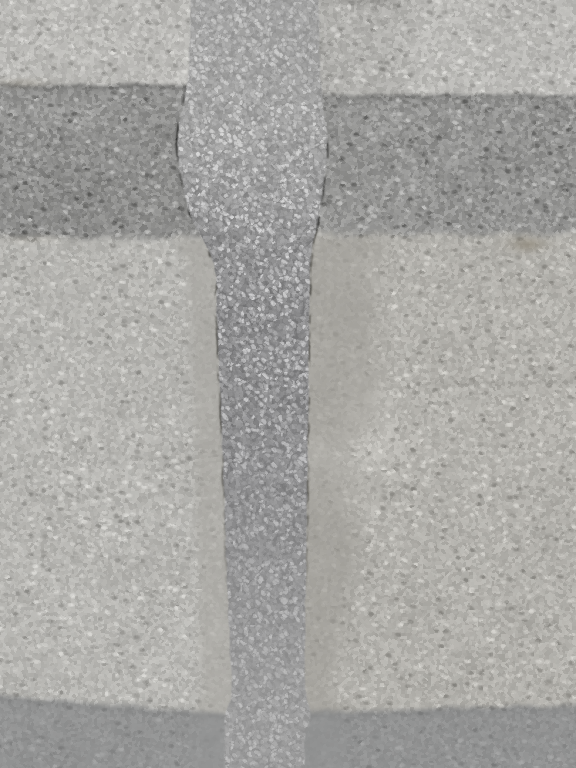
A WebGL 1 fragment shader for this texture:

```glsl
precision highp float;
// Pale stone blocks split by dark mortar bands and a pebbly vertical joint.
uniform vec2 u_resolution;

const vec3 STONE_LEFT = vec3(0.712, 0.709, 0.694);
const vec3 STONE_RIGHT = vec3(0.698, 0.692, 0.672);
const vec3 STONE_TOP = vec3(0.730, 0.727, 0.714);
const vec3 BEVEL = vec3(0.645, 0.637, 0.615);
const vec3 BAND = vec3(0.556, 0.556, 0.550);
const vec3 BAND_LOW = vec3(0.572, 0.575, 0.575);
const vec3 JOINT_PALE = vec3(0.645, 0.645, 0.643);
const vec3 JOINT_DARK = vec3(0.565, 0.565, 0.570);
const vec3 STAIN = vec3(0.52, 0.49, 0.43);
const float PEBBLE_SCALE = 165.0;
const float GRIT_SCALE = 120.0;

float hash(vec2 p) {
  vec3 h = fract(p.xyx * vec3(0.1031, 0.1030, 0.0973));
  h += dot(h, h.yzx + 33.33);
  return fract((h.x + h.y) * h.z);
}

// Cellular noise: distance to the nearest seed and that seed's random tone
vec2 cells(vec2 p) {
  vec2 base = floor(p);
  vec2 best = vec2(9.0, 0.0);
  for (int j = -1; j <= 1; j++) {
    for (int i = -1; i <= 1; i++) {
      vec2 c = base + vec2(float(i), float(j));
      vec2 seed = c + vec2(hash(c), hash(c + 57.3));
      float d = length(p - seed);
      if (d < best.x) best = vec2(d, hash(c + 113.7));
    }
  }
  return best;
}

// Layered sines, roughly -1 to 1
float waves(vec2 p) {
  float sum = 0.0;
  float amp = 0.5;
  for (int i = 0; i < 4; i++) {
    sum += amp * sin(p.x + 1.7 * sin(p.y * 0.8)) * cos(p.y * 1.1 + 1.3 * sin(p.x * 0.7));
    p = mat2(1.5, 1.1, -1.1, 1.5) * p + 2.3;
    amp *= 0.6;
  }
  return sum;
}

float bell(float x, float centre, float width) {
  float k = (x - centre) / width;
  return exp(-k * k);
}

float blob(vec2 p, vec2 centre, vec2 size) {
  vec2 k = (p - centre) / size;
  return exp(-dot(k, k));
}

void main() {
  // x runs right, y runs down, both in canvas heights
  vec2 p = gl_FragCoord.xy / u_resolution.y;
  p.y = 1.0 - p.y;
  float soft = max(0.0018, 0.8 / u_resolution.y);
  float wobble = 0.003 * waves(p * 75.0);
  float mottle = waves(p * 22.0 + 4.0);
  float rightSide = step(0.345, p.x);

  // Outline of the vertical joint
  float bulge = bell(p.y, 0.19, 0.07);
  float leftEdge = 0.248 + 0.0325 * smoothstep(0.26, 0.36, p.y) - 0.017 * bulge
    + 0.021 * clamp((p.y - 0.35) / 0.55, 0.0, 1.0) - 0.009 * smoothstep(0.90, 0.935, p.y);
  float rightEdge = 0.415 - 0.012 * smoothstep(0.25, 0.36, p.y) + 0.011 * bulge
    - 0.0065 * clamp((p.y - 0.4) / 0.5, 0.0, 1.0) + 0.008 * bell(p.y, 0.93, 0.02);
  float outside = max(leftEdge - p.x, p.x - rightEdge) + wobble * 0.5;
  float joint = 1.0 - smoothstep(-soft, soft, outside);

  // Stones with worn, darker bevels beside the joint
  vec3 stone = mix(STONE_LEFT, STONE_RIGHT, rightSide);
  stone = mix(stone, STONE_TOP, 1.0 - smoothstep(0.11, 0.20, p.y));
  float lower = smoothstep(0.30, 0.32, p.y);
  float rightBevel = 0.500 - 0.055 * smoothstep(0.35, 0.90, p.y) - 0.02 * bell(p.y, 0.60, 0.025);
  float bevelR = rightSide * lower * (1.0 - smoothstep(-0.025, 0.025, p.x - rightBevel + 0.02 * mottle));
  float bevelL = (1.0 - rightSide) * lower * smoothstep(-0.012, 0.010, p.x - leftEdge + 0.036 + 0.006 * mottle);
  stone = mix(stone, BEVEL, bevelR * (0.9 - 0.45 * bell(p.y, 0.60, 0.03)) + bevelL * 0.5);
  stone -= 0.035 * rightSide * (1.0 - lower) * (1.0 - smoothstep(0.50, 0.56, p.x));
  stone += 0.045 * blob(p, vec2(0.485, 0.56), vec2(0.035, 0.09));
  stone -= 0.04 * bell(p.y, 0.505 - 0.01 * p.x + wobble, 0.004) * smoothstep(0.52, 0.58, p.x);
  stone -= 0.10 * blob(p, vec2(0.47, 0.0), vec2(0.045, 0.006));

  // Horizontal mortar bands with ragged rims
  float bandTop = mix(0.110, 0.123, rightSide) + wobble;
  float bandBase = 0.309 - 0.004 * rightSide + wobble * 2.0;
  float lowTop = mix(0.906 + 0.08 * p.x, 0.937 - 0.025 * p.x, rightSide) + wobble;
  float band = smoothstep(-0.004, 0.004, p.y - bandTop) * (1.0 - smoothstep(-0.007, 0.007, p.y - bandBase));
  float lowBand = smoothstep(-0.006, 0.006, p.y - lowTop);
  vec3 bandColor = BAND + 0.02 * rightSide + 0.022 * mottle + 0.05 * blob(p, vec2(0.07, 0.15), vec2(0.08, 0.025));
  vec3 color = mix(stone + 0.016 * mottle, bandColor, band);
  color = mix(color, BAND_LOW + 0.012 * mottle, lowBand);
  color -= (0.06 + 0.05 * mottle) * bell(p.y, bandTop + 0.003, 0.004) + 0.025 * bell(p.y, lowTop + 0.004, 0.006);

  // Slanted flecks and fine grit, calmer on the bevels
  vec2 slanted = vec2(p.x + 0.5 * p.y, p.y - 0.3 * p.x) + 0.002 * waves(p * 60.0);
  vec2 grit = cells(slanted * GRIT_SCALE * vec2(0.75, 1.1));
  vec2 fine = cells(p * GRIT_SCALE * 1.9 + 31.0);
  float rough = mix(1.0, 0.35, max(bevelR, bevelL)) * (1.0 + 0.25 * band) * (1.0 - 0.45 * lowBand);
  float fleck = smoothstep(0.72, 1.0, grit.y) - 1.2 * (1.0 - smoothstep(0.0, 0.2, grit.y));
  color += rough * (0.10 * fleck * (1.0 - smoothstep(0.15, 0.6, grit.x)) + 0.10 * (fine.y - 0.5));

  // Brown stains and thin broken seams along the joint
  float stain = blob(p, vec2(0.685, 0.318), vec2(0.025, 0.010))
    + 0.6 * blob(p, vec2(0.03, 0.108), vec2(0.035, 0.006)) + 0.5 * blob(p, vec2(0.04, 0.311), vec2(0.03, 0.006));
  color = mix(color, STAIN, 0.5 * stain * (0.8 + 0.5 * mottle));
  float seam = bell(outside, 0.001, 0.0017) * smoothstep(0.10, 0.15, p.y) * (1.0 - smoothstep(0.55, 0.85, p.y));

  // Pebbled joint, darkest in the middle of its length
  float depth = smoothstep(0.12, 0.42, p.y) * (1.0 - 0.65 * smoothstep(0.58, 0.95, p.y));
  vec3 jointColor = mix(JOINT_PALE, JOINT_DARK, depth) + 0.010 * mottle;
  vec2 pebble = cells(p * PEBBLE_SCALE + 0.6 * waves(p * 130.0));
  float focus = 0.5 + 0.5 * bell(p.y, 0.38, 0.30);
  float shine = smoothstep(0.3, 1.0, pebble.y) * (1.0 - smoothstep(0.25, 0.65, pebble.x));
  jointColor += focus * (0.20 * shine + 0.13 * (fine.y - 0.55) - 0.05 * smoothstep(0.35, 0.8, pebble.x));
  color = mix(color, jointColor, joint);
  color -= seam * 0.24 * smoothstep(-0.25, 0.3, waves(p * 60.0));
  gl_FragColor = vec4(clamp(color, 0.0, 1.0), 1.0);
}
```
